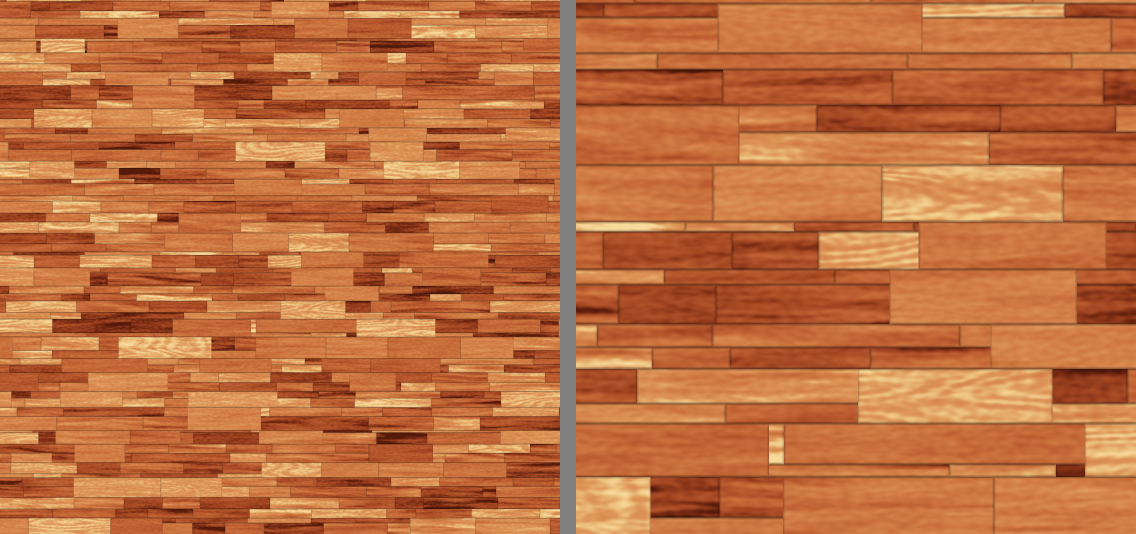
Left: the whole. Right: its middle third, enlarged.
Give the GLSL for this texture, as a WebGL 2 fragment shader.

```glsl
#version 300 es
precision highp float;
// Parquet of narrow horizontal wood strips in red, orange and straw tones.
uniform vec2 u_resolution;
out vec4 fragColor;

const float ROWS = 60.0;          // thin rows per canvas height
const float TALL_SHARE = 0.30;    // share of planks that fill two rows
const float SEAM_WIDTH = 0.0016;

struct Plank {
    vec2 low;
    vec2 high;
    float seed;
    float tall;
};

float hash(vec2 p) {
    vec3 q = fract(p.xyx * vec3(0.1031, 0.1030, 0.0973));
    q += dot(q, q.yzx + 33.33);
    return fract((q.x + q.y) * q.z);
}

vec2 gradient(vec2 cell) {
    float angle = 6.2832 * hash(cell);
    return vec2(cos(angle), sin(angle));
}

float gradientNoise(vec2 p) {
    vec2 i = floor(p), f = fract(p);
    vec2 u = f * f * f * (f * (f * 6.0 - 15.0) + 10.0);
    vec2 e = vec2(0.0, 1.0);
    float bottom = mix(dot(gradient(i), f), dot(gradient(i + e.yx), f - e.yx), u.x);
    float top = mix(dot(gradient(i + e.xy), f - e.xy), dot(gradient(i + e.yy), f - e.yy), u.x);
    return mix(bottom, top, u.y);
}

float cellEdge(float index, float seed, float jitter) {
    return index + jitter * (hash(vec2(index, seed)) - 0.5);
}

// Returns index, start and end of the uneven interval that holds t.
vec3 unevenCell(float t, float seed, float jitter) {
    float k = floor(t + 0.5);
    if (t < cellEdge(k, seed, jitter)) k -= 1.0;
    return vec3(k, cellEdge(k, seed, jitter), cellEdge(k + 1.0, seed, jitter));
}

Plank findPlank(vec2 p) {
    vec3 row = unevenCell(p.y * ROWS, 7.0, 0.8);
    vec2 span = row.yz;

    // Two-row planks lie over the thin rows.
    float band = floor(row.x * 0.5);
    float density = 8.5;
    float shift = 20.0 * hash(vec2(band, 3.0));
    float lane = band + 200.0;
    vec3 column = unevenCell(p.x * density + shift, lane, 0.5);
    float tall = step(hash(vec2(column.x + 51.0, lane)), TALL_SHARE);
    if (tall > 0.5) {
        span = vec2(cellEdge(2.0 * band, 7.0, 0.8), cellEdge(2.0 * band + 2.0, 7.0, 0.8));
    } else {
        lane = row.x + 400.0;
        density = mix(6.5, 10.5, hash(vec2(row.x, 11.0)));
        shift = 20.0 * hash(vec2(row.x, 19.0));
        column = unevenCell(p.x * density + shift, lane, 0.8);
    }
    vec2 ends = (column.yz - shift) / density;
    return Plank(vec2(ends.x, span.x / ROWS), vec2(ends.y, span.y / ROWS),
                 hash(vec2(column.x + 90.0, lane)), tall);
}

// Maps tone 0..1 from dark red-brown to pale straw.
vec3 woodColor(float tone) {
    const vec3 shades[8] = vec3[8](
        vec3(0.33, 0.10, 0.04), vec3(0.49, 0.18, 0.08), vec3(0.63, 0.27, 0.13),
        vec3(0.75, 0.38, 0.20), vec3(0.82, 0.49, 0.27), vec3(0.87, 0.59, 0.35),
        vec3(0.92, 0.74, 0.48), vec3(0.97, 0.85, 0.61));
    const float stops[8] = float[8](-0.12, 0.02, 0.16, 0.40, 0.63, 0.83, 0.96, 1.10);
    vec3 color = shades[0];
    for (int i = 1; i < 8; i++) {
        color = mix(color, shades[i], clamp((tone - stops[i - 1]) / (stops[i] - stops[i - 1]), 0.0, 1.0));
    }
    return color;
}

float grain(vec2 p, float seed, float tall, float pale) {
    float character = hash(vec2(seed * 517.0, 5.0));
    vec2 q = p + vec2(seed * 31.0, character * 17.0);
    q.y += (character - 0.5) * 0.06 * p.x + 0.003 * gradientNoise(q * vec2(14.0, 35.0));
    float streaks = gradientNoise(q * vec2(9.0, 130.0)) + 0.6 * gradientNoise(q * vec2(22.0, 260.0));
    float veins = smoothstep(0.12, 0.5, gradientNoise(q * vec2(6.0, 95.0) + 40.0));
    float rings = sin(32.0 * gradientNoise(q * vec2(7.0, 42.0) + 80.0));
    float pores = gradientNoise(q * vec2(140.0, 330.0));
    float strength = mix(0.16, 0.46, character) * mix(1.0, 0.55, tall);
    return strength * (streaks - 0.9 * veins + 0.12)
         + mix(0.025, 0.08, pale) * rings + 0.14 * pores;
}

vec3 floorColor(vec2 p) {
    Plank plank = findPlank(p);
    float tone = 0.5 + 0.86 * (plank.seed - 0.5);
    tone = mix(tone - 0.02, 0.22 + 0.76 * tone, plank.tall);
    float pale = smoothstep(0.78, 0.90, tone);
    tone += grain(p, plank.seed, plank.tall, pale);

    // Thin dark joints, stronger along the strips than at their ends.
    vec2 gap = min(p - plank.low, plank.high - p);
    vec2 joint = 1.0 - smoothstep(vec2(0.0), vec2(SEAM_WIDTH), gap);
    return woodColor(tone) * (1.0 - max(0.22 * joint.x, 0.32 * joint.y));
}

void main() {
    vec3 color = vec3(0.0);
    for (int i = 0; i < 4; i++) {
        vec2 offset = vec2(float(i % 2), float(i / 2)) * 0.5 - 0.25;
        color += floorColor((gl_FragCoord.xy + offset) / u_resolution.y);
    }
    fragColor = vec4(color * 0.25, 1.0);
}
```
